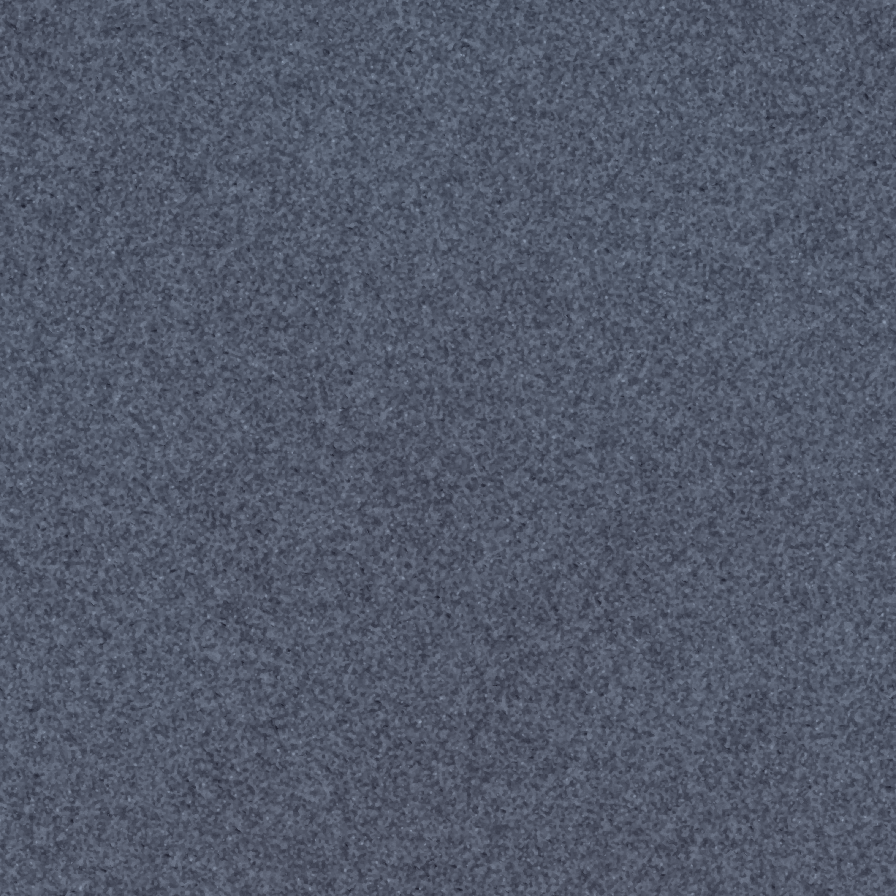
A WebGL 1 fragment shader for this texture:

```glsl
precision highp float;
uniform vec2 u_resolution;

// Colours
const vec3 SLATE = vec3(0.322, 0.350, 0.416);
const vec3 LIGHT_TINT = vec3(0.92, 1.00, 1.05);
const vec3 HUE_DRIFT = vec3(0.005, -0.002, -0.003);

// Grain: cells across the canvas, and tonal deviation
const float FINE_FREQ = 330.0;
const float FINE_TONE = 0.040;
const float MEDIUM_FREQ = 190.0;
const float MEDIUM_TONE = 0.021;
const float COARSE_FREQ = 60.0;
const float COARSE_TONE = 0.006;
const float MOTTLE_TONE = 0.0045;
const float GRAIN_SOFTNESS = 5.5;

// Flecks: cells across, share of cells filled, half size in cells, tone
const float PIT_FREQ = 62.0;
const float PIT_SHARE = 0.45;
const vec2 PIT_SIZE = vec2(0.27, 0.12);
const float PIT_TILT = -0.4;
const float PIT_TONE = -0.10;
const float SPECK_FREQ = 95.0;
const float SPECK_SHARE = 0.28;
const vec2 SPECK_SIZE = vec2(0.24, 0.18);
const float SPECK_TONE = 0.12;
const float CHIP_FREQ = 24.0;
const float CHIP_SHARE = 0.13;
const vec2 CHIP_SIZE = vec2(0.15, 0.11);
const float CHIP_TONE = 0.065;
const float EDGE_WARP = 0.0008;

vec2 hash2(vec2 p) {
  vec3 q = fract(p.xyx * vec3(0.1031, 0.1030, 0.0973));
  q += dot(q, q.yzx + 33.33);
  return fract((q.xx + q.yz) * q.zy);
}

// Soft cellular noise with zero mean and unit deviation
float cellGrain(vec2 p, float seed) {
  vec2 cell = floor(p);
  float total = 0.0;
  float power = 0.0;
  for (int y = -1; y <= 1; y++) {
    for (int x = -1; x <= 1; x++) {
      vec2 id = cell + vec2(float(x), float(y));
      vec2 offset = id + hash2(id + seed) - p;
      float weight = exp(-GRAIN_SOFTNESS * dot(offset, offset));
      total += weight * (hash2(id + seed + 57.0).x * 2.0 - 1.0);
      power += weight * weight;
    }
  }
  return 1.732 * total / sqrt(power + 1e-6);
}

// Scattered soft ellipses with random size, strength and turn
float flecks(vec2 p, float seed, float share, vec2 size, float tilt, float spread) {
  vec2 cell = floor(p);
  float cover = 0.0;
  for (int y = -1; y <= 1; y++) {
    for (int x = -1; x <= 1; x++) {
      vec2 id = cell + vec2(float(x), float(y));
      vec2 offset = p - id - hash2(id + seed);
      vec2 chance = hash2(id + seed + 91.0);
      vec2 shape = hash2(id + seed + 173.0);
      float angle = tilt + spread * (shape.x - 0.5);
      float c = cos(angle);
      float s = sin(angle);
      vec2 local = vec2(c * offset.x + s * offset.y, c * offset.y - s * offset.x);
      float reach = length(local / (size * mix(0.6, 1.3, shape.y)));
      float strength = step(chance.x, share) * mix(0.5, 1.2, chance.y);
      cover = max(cover, strength * (1.0 - smoothstep(0.25, 1.0, reach)));
    }
  }
  return cover;
}

// Broad uneven shading from layered sines
float mottle(vec2 p) {
  vec2 q = p + 0.12 * sin(p.yx * vec2(7.0, 9.0) + vec2(1.3, 4.1));
  return sin(q.x * 6.1 + q.y * 3.7 + 0.8) + 0.7 * sin(q.x * 9.3 - q.y * 12.1 + 2.0)
       + 0.5 * sin(q.x * 23.0 + q.y * 17.0);
}

void main() {
  vec2 uv = gl_FragCoord.xy / u_resolution.y;

  // Layered grain
  float fine = cellGrain(uv * FINE_FREQ, 11.0);
  float medium = cellGrain(uv * MEDIUM_FREQ, 205.0);
  float coarse = cellGrain(uv * COARSE_FREQ, 419.0);
  float shade = mottle(uv);
  float tone = FINE_TONE * fine + MEDIUM_TONE * medium
             + COARSE_TONE * coarse + MOTTLE_TONE * shade;

  // Ragged pits, bright specks and pale chips
  vec2 ragged = uv + EDGE_WARP * vec2(fine, medium);
  tone += PIT_TONE * flecks(ragged * PIT_FREQ, 631.0, PIT_SHARE, PIT_SIZE, PIT_TILT, 1.4);
  tone += SPECK_TONE * flecks(uv * SPECK_FREQ, 307.0, SPECK_SHARE, SPECK_SIZE, 0.0, 6.28);
  tone += CHIP_TONE * flecks(ragged * CHIP_FREQ, 823.0, CHIP_SHARE, CHIP_SIZE, 0.0, 6.28);

  // Slightly warmer towards the bottom and in the darker patches
  float warmth = 0.5 - uv.y - 0.2 * shade;
  gl_FragColor = vec4(SLATE + LIGHT_TINT * tone + HUE_DRIFT * warmth, 1.0);
}
```
